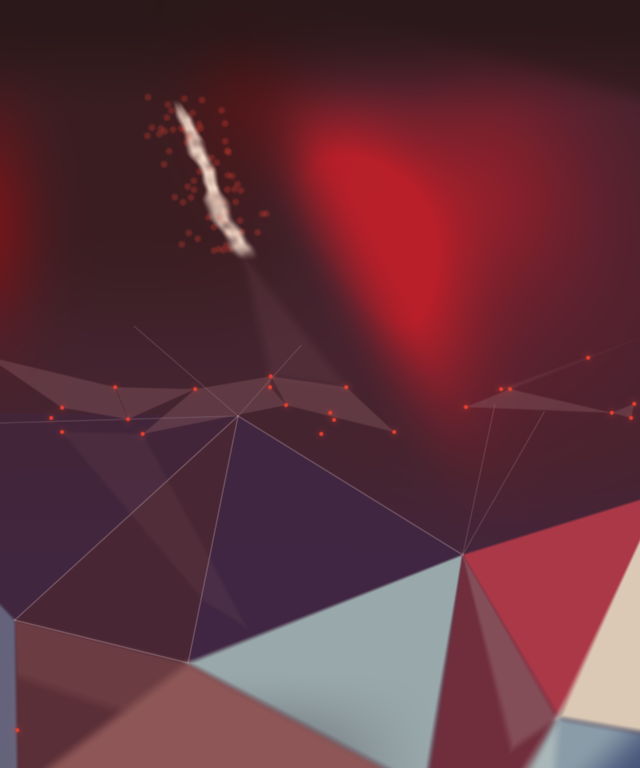
A Shadertoy shader for this background:

```glsl
#define DARK vec3(.155,.09,.095)
#define PLUM vec3(.265,.14,.185)
#define VIOLET vec3(.25,.15,.26)
#define CRIMSON vec3(.72,.12,.16)
#define MAUVE vec3(.55,.36,.39)
#define TEAL vec3(.6,.66,.67)
#define CREAM vec3(.86,.79,.71)
#define ROSE vec3(.67,.22,.28)
#define SPARK vec3(.9,.25,.19)
#define NODE_SIZE .0036
#define PARTICLES 70

// Small nodes strung along the ribbons
const vec2 node[23] = vec2[23](
    vec2(.097,.563), vec2(.18,.595), vec2(.305,.592), vec2(.2,.545), vec2(.223,.522), vec2(.097,.525),
    vec2(.08,.547), vec2(.423,.612), vec2(.422,.595), vec2(.447,.567), vec2(.541,.595), vec2(.516,.555),
    vec2(.522,.544), vec2(.502,.522), vec2(.616,.525), vec2(.728,.564), vec2(.783,.592), vec2(.797,.592),
    vec2(.919,.641), vec2(.956,.555), vec2(.986,.547), vec2(.991,.569), vec2(.027,.059));
// Main corners of the facets
const vec2 hub = vec2(.372,.55), west = vec2(.023,.231), low = vec2(.294,.164);
const vec2 east = vec2(.723,.333), tip = vec2(.872,.078);

vec2 p; // canvas point, width 1 and height 1.2
vec3 c; // colour painted so far

void paint(vec3 tint, float amount) { c = mix(c, tint, amount); }

float hash(vec2 v) {
    vec3 q = fract(v.xyx * .1031);
    q += dot(q, q.yzx + 33.33);
    return fract((q.x + q.y) * q.z);
}

float noise(vec2 v) {
    vec2 i = floor(v), f = fract(v);
    f = f * f * (3. - 2. * f);
    return mix(mix(hash(i), hash(i + vec2(1, 0)), f.x),
               mix(hash(i + vec2(0, 1)), hash(i + 1.), f.x), f.y);
}

// Signed distance to a line, positive on its left
float side(vec2 v, vec2 a, vec2 b) {
    vec2 e = normalize(b - a);
    return e.x * (v.y - a.y) - e.y * (v.x - a.x);
}

// Soft convex shapes
float quad(vec2 a, vec2 b, vec2 d, vec2 e, float soft) {
    float s = sign(side(d, a, b));
    float m = min(min(side(p, a, b) * s, side(p, b, d) * s), min(side(p, d, e) * s, side(p, e, a) * s));
    return smoothstep(-soft, soft, m);
}

float tri(vec2 a, vec2 b, vec2 d, float soft) { return quad(a, b, d, mix(d, a, .5), soft); }

float thread(vec2 a, vec2 b) {
    vec2 e = b - a;
    float d = length(p - a - e * clamp(dot(p - a, e) / dot(e, e), 0., 1.));
    return smoothstep(.0022, .0002, d);
}

float glow(vec2 centre, vec2 radius, float slant) {
    vec2 q = p - centre;
    q.x += q.y * slant;
    q /= radius;
    return exp(-dot(q, q));
}

void backdrop() {
    c = mix(PLUM, VIOLET, .7 * smoothstep(.52, .28, p.y));
    paint(vec3(.225,.115,.13), smoothstep(.6, .85, p.y) * smoothstep(.6, .3, p.x));
    paint(vec3(.36,.125,.18), .75 * glow(vec2(.86,.78), vec2(.24,.3), 0.));
    // Red light, cut off along its left flank
    float flank = smoothstep(-.04, .1, side(p, vec2(.39,1.), vec2(.61,.575)));
    float light = glow(vec2(.61,.76), vec2(.115,.2), .25) + .75 * glow(vec2(.51,.9), vec2(.15,.13), .2)
                + .52 * glow(vec2(.76,.9), vec2(.15,.18), 0.);
    paint(CRIMSON, min(light, 1.) * flank);
    paint(vec3(.5,.08,.1), .8 * glow(vec2(-.02,.85), vec2(.08,.17), 0.));
    paint(vec3(.38,.07,.07), .55 * glow(vec2(.38,1.07), vec2(.09,.16), 0.));
    // Dark ceiling with a slanted lower edge
    paint(DARK, .85 * smoothstep(1.01, 1.18, p.y));
    paint(DARK, .45 * smoothstep(-.015, .03, side(p, vec2(.53,1.18), vec2(1.,1.04))));
}

void facets() {
    float soft = mix(.009, .003, smoothstep(0., .35, p.y));
    vec2 foot = vec2(.67,-.01), heel = vec2(.62,-.01);
    paint(VIOLET, .5 * tri(hub, west, vec2(-.5,.56), .002));
    paint(vec3(.285,.15,.2), .9 * tri(hub, west, low, .002));
    paint(VIOLET, .9 * tri(hub, low, east, .003));
    paint(MAUVE, .13 * quad(node[5], node[4], vec2(.385,.22), vec2(.32,.26), .004));
    // Warm planes, lower left
    paint(vec3(.42,.235,.255), quad(west, low, heel, vec2(.028,-.02), soft));
    paint(vec3(.34,.17,.205), .8 * quad(vec2(.02,.145), vec2(.2,.085), vec2(.07,-.02), vec2(.02,-.02), .012));
    paint(vec3(.57,.35,.35), .9 * tri(low, heel, vec2(.05,-.02), .012));
    paint(vec3(.42,.43,.53), .85 * quad(vec2(-.1,.36), west, vec2(.027,-.02), vec2(-.1,-.02), .004));
    // Cool and bright planes, lower right
    float shade = smoothstep(.16, 0., p.y) * smoothstep(.7, .4, p.x);
    paint(mix(TEAL, vec3(.44,.46,.49), shade), quad(low, east, foot, heel, soft));
    paint(vec3(.44,.18,.235), quad(east, tip, vec2(.82,-.02), foot, soft));
    paint(MAUVE, .7 * tri(east, tip, vec2(.8,.03), soft));
    paint(ROSE, tri(east, vec2(1.2,.481), tip, soft));
    paint(CREAM, tri(tip, vec2(1.06,.485), vec2(1.06,.045), soft));
    vec3 steel = mix(vec3(.54,.61,.66), vec3(.28,.34,.48), smoothstep(.88, 1., p.x - p.y));
    paint(steel, quad(tip, vec2(1.06,.045), vec2(1.06,-.03), vec2(.82,-.03), soft));
    paint(vec3(.7,.75,.74), .8 * tri(tip, vec2(.865,-.02), vec2(.81,-.02), .012));
}

void ribbons() {
    float a = quad(vec2(-.02,.643), node[1], node[3], node[0], .002);
    a = max(a, tri(node[1], node[2], node[3], .002));
    a = max(a, quad(node[4], node[2], node[7], node[9], .002));
    a = max(a, quad(node[7], node[10], node[14], node[9], .002));
    a = max(a, tri(node[15], node[17], node[19], .002));
    a = max(a, tri(node[19], node[20], node[21], .002));
    paint(MAUVE, .38 * a);
    paint(PLUM, .8 * tri(node[7], node[8], node[9], .002));
    paint(MAUVE, .17 * tri(vec2(.38,.8), node[7], node[10], .012));
    paint(MAUVE, .25 * tri(node[16], node[18], node[17], .004));
}

// Blurred bright streak inside a cloud of red particles
void streak() {
    for (int i = 0; i < PARTICLES; i++) {
        float k = float(i), t = hash(vec2(k, 3)), spread = hash(vec2(k, 7)) + hash(vec2(k, 11)) - 1.;
        vec2 q = vec2(.275 + .09 * t + .085 * spread, 1.05 - .245 * t);
        paint(SPARK, .28 * smoothstep(.008, .002, length(p - q)));
    }
    float t = (1.035 - p.y) / .225;
    float centre = .273 + .099 * t + .016 * (noise(vec2(t * 9., 2)) - .5);
    float width = mix(.013, .024, t) * (.7 + .5 * noise(vec2(t * 12., 8)));
    float body = smoothstep(width, width * .25, abs(p.x - centre));
    body *= smoothstep(-.05, .08, t) * smoothstep(1.08, .97, t);
    paint(vec3(.97,.87,.8), body * (.5 + .5 * noise(p * 85.)));
}

void mainImage(out vec4 fragColor, in vec2 fragCoord) {
    p = fragCoord / iResolution.xy * vec2(1, 1.2);
    backdrop(); facets(); ribbons(); streak();
    // Fine threads, then the nodes
    float web = thread(hub, west) + thread(hub, low) + thread(hub, east) + thread(west, low);
    web += .5 * (thread(hub, vec2(0,.539)) + thread(hub, vec2(.21,.69)) + thread(hub, vec2(.47,.66))
               + thread(east, vec2(.773,.567)) + thread(east, vec2(.85,.556)));
    paint(vec3(.68,.55,.57), min(.38 * web, .7));
    for (int i = 0; i < 23; i++) {
        float d = length(p - node[i]);
        paint(SPARK, .85 * smoothstep(NODE_SIZE * 1.3, NODE_SIZE * .4, d) + .15 * exp(-d * d / .00006));
    }
    fragColor = vec4(c, 1);
}
```
